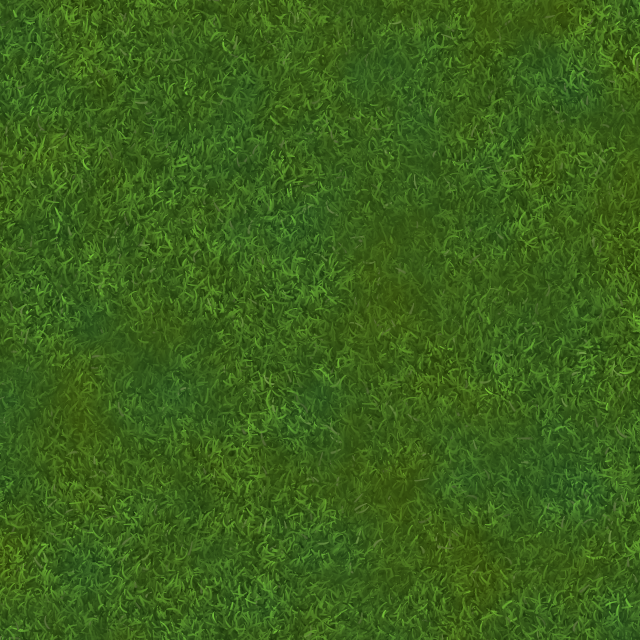
A Shadertoy shader for this texture:

```glsl
const vec3 SHADE_GREEN = vec3(0.17, 0.29, 0.07);
const vec3 LEAF_GREEN = vec3(0.265, 0.42, 0.125);
const vec3 SUNLIT_GREEN = vec3(0.41, 0.66, 0.19);
const vec3 STRAW = vec3(0.52, 0.57, 0.38);
const float LEAF_TONE = 0.36;     // place of LEAF_GREEN between shade (0) and sun (1)
const float MEAN_TONE = 0.29;
const int LAYERS = 10;
const float CELLS = 60.0;         // blade cells across the canvas
const float HALF_LENGTH = 0.66;   // longest blade, in cells
const float HALF_WIDTH = 0.135;   // widest blade, in cells
const float LEAN_SPREAD = 1.9;
const float STRAW_SHARE = 0.012;

float hash12(vec2 p) {
    vec3 q = fract(vec3(p.xyx) * 0.1031);
    q += dot(q, q.yzx + 33.33);
    return fract((q.x + q.y) * q.z);
}

vec4 hash42(vec2 p) {
    vec4 q = fract(vec4(p.xyxy) * vec4(0.1031, 0.1030, 0.0973, 0.1099));
    q += dot(q, q.wzxy + 33.33);
    return fract((q.xxyz + q.yzzw) * q.zywx);
}

float valueNoise(vec2 p) {
    vec2 i = floor(p), f = fract(p);
    f = f * f * (3.0 - 2.0 * f);
    float low = mix(hash12(i), hash12(i + vec2(1, 0)), f.x);
    float high = mix(hash12(i + vec2(0, 1)), hash12(i + vec2(1, 1)), f.x);
    return mix(low, high, f.y);
}

float fractalNoise(vec2 p) {
    float sum = 0.0, weight = 0.5;
    for (int i = 0; i < 4; i++) {
        sum += weight * valueNoise(p);
        p = mat2(1.6, 1.2, -1.2, 1.6) * p + 17.3;
        weight *= 0.5;
    }
    return sum / 0.9375;
}

// Coverage of one bent, tapered blade around the origin, growing along +y
float bladeMask(vec2 p, float halfLength, float halfWidth, float bend, float blur) {
    p.x -= bend * (p.y * p.y - 0.15);
    float along = clamp(p.y, -halfLength, halfLength);
    float width = halfWidth * (0.8 - 0.35 * along / halfLength);
    float d = length(p - vec2(0.0, along));
    return 1.0 - smoothstep(0.15 * width, width + blur, d);
}

// Paints one scattered layer of blades over surface = (tone, straw)
vec2 paintLayer(vec2 surface, vec2 uv, float layer, float lean, float blur) {
    float turn = layer * 0.37;
    vec2 p = uv * CELLS + vec2(layer * 7.31, layer * 3.77);
    vec2 cell = floor(p);
    float depth = layer / float(LAYERS - 1);
    for (int y = -1; y <= 1; y++)
    for (int x = -1; x <= 1; x++) {
        vec2 id = cell + vec2(x, y);
        vec4 place = hash42(id + layer * 101.7 + 5.0);
        vec4 look = hash42(id + layer * 57.3 + 311.0);
        float angle = lean + (place.z + fract(place.w * 7.0 + turn) - 1.0) * LEAN_SPREAD;
        float c = cos(angle), s = sin(angle);
        vec2 q = mat2(c, -s, s, c) * (p - id - place.xy);
        float halfLength = HALF_LENGTH * mix(0.35, 1.0, place.w);
        float halfWidth = HALF_WIDTH * mix(0.7, 1.15, look.y);
        float mask = bladeMask(q, halfLength, halfWidth, (look.z - 0.5) * 1.2, blur);

        float tone = -0.17 + 0.92 * pow(look.x, 1.3) + 0.12 * depth;
        tone += 0.35 * step(0.95, look.w);
        tone += 0.12 * q.y / halfLength;
        float straw = step(look.w, STRAW_SHARE);
        float opacity = mix(0.6, 0.95, look.z);
        surface = mix(surface, vec2(tone, straw), mask * opacity);
    }
    return surface;
}

vec3 grassColor(float tone) {
    vec3 low = mix(SHADE_GREEN, LEAF_GREEN, tone / LEAF_TONE);
    vec3 high = mix(LEAF_GREEN, SUNLIT_GREEN, (tone - LEAF_TONE) / (1.0 - LEAF_TONE));
    return tone < LEAF_TONE ? low : high;
}

void mainImage(out vec4 fragColor, in vec2 fragCoord) {
    vec2 uv = fragCoord / iResolution.y;
    float blur = 0.5 * CELLS / iResolution.y;

    // Broad meadow patches and small tufts
    float patches = fractalNoise(uv * 5.0 + 3.0);
    float tufts = fractalNoise(uv * 21.0 + 40.0);
    float lean = 1.1 * (valueNoise(uv * 9.0 + 12.0) - 0.5);

    // Mossy ground, then blades from the bottom up
    float ground = 0.02 + 0.4 * (fractalNoise(uv * vec2(170.0, 120.0)) - 0.4);
    vec2 surface = vec2(ground, 0.0);
    for (int i = 0; i < LAYERS; i++)
        surface = paintLayer(surface, uv, float(i), lean, blur);

    // Calm and lively areas differ in contrast
    float contrast = mix(0.45, 1.3, smoothstep(0.25, 0.72, 0.5 * (patches + tufts)));
    float tone = MEAN_TONE + (surface.x - MEAN_TONE) * contrast;
    tone += 0.30 * (tufts - 0.5) + 0.18 * (patches - 0.5);
    tone = clamp(tone, -0.45, 1.2);

    // Cool and warm drifts of hue, dry stalks
    float warmth = fractalNoise(uv * 8.0 + 90.0) - 0.5;
    vec3 color = grassColor(tone);
    color += vec3(0.07, 0.0, -0.08) * warmth;
    color = mix(color, STRAW, 0.55 * surface.y);
    fragColor = vec4(clamp(color, 0.0, 1.0), 1.0);
}
```
